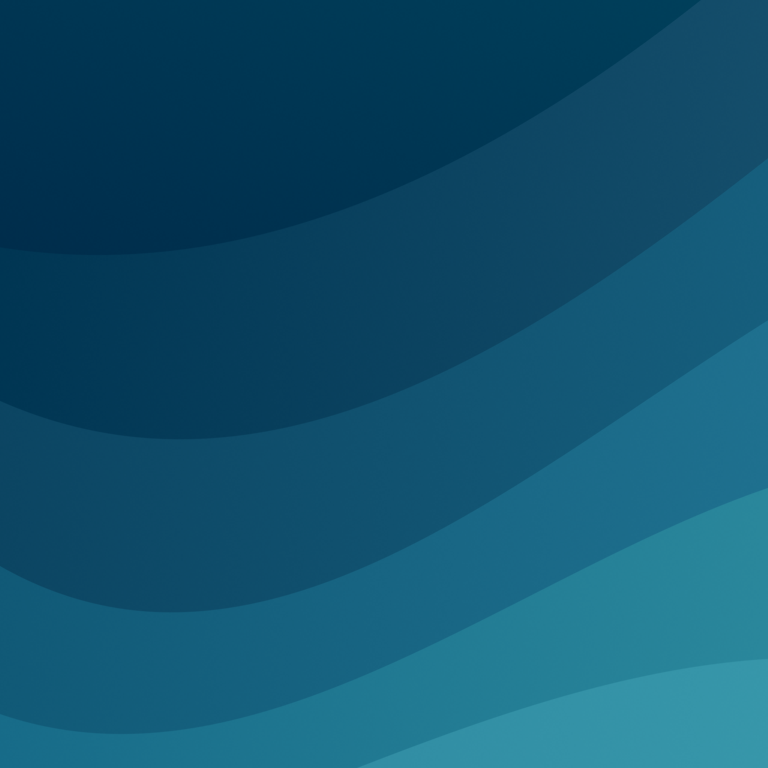
Reproduce this background procedurally as a WebGL 1 fragment shader.

```glsl
precision highp float;

uniform vec2 u_resolution;

// Cubic curve through four heights spaced evenly from x = 0 to x = 1
float waveHeight(float x, vec4 h) {
  float t = 3.0 * x;
  vec3 slope = h.yzw - h.xyz;
  vec2 bend = slope.yz - slope.xy;
  float twist = bend.y - bend.x;
  return h.x + t * (slope.x + (t - 1.0) * (bend.x / 2.0 + (t - 2.0) * twist / 6.0));
}

// Cover everything below the curve with a left-to-right gradient
vec3 addWave(vec3 base, vec2 p, vec4 heights, vec3 leftColor, vec3 rightColor) {
  float edge = 0.9 / u_resolution.y;
  float depth = waveHeight(p.x, heights) - p.y;
  return mix(base, mix(leftColor, rightColor, p.x), smoothstep(-edge, edge, depth));
}

float hash(vec2 p) {
  return fract(sin(dot(p, vec2(12.9898, 78.233))) * 43758.5453);
}

void main() {
  vec2 p = gl_FragCoord.xy / u_resolution;

  // Deep backdrop, lighter toward the upper right
  float light = clamp(dot(p, vec2(0.5, 1.2)) - 0.8, 0.0, 1.0);
  vec3 color = mix(vec3(0.0, 0.175, 0.295), vec3(0.0, 0.26, 0.365), light);

  // Waves from back to front
  color = addWave(color, p, vec4(0.678, 0.693, 0.831, 1.072),
                  vec3(0.0, 0.21, 0.325), vec3(0.08, 0.305, 0.42));
  color = addWave(color, p, vec4(0.478, 0.436, 0.5625, 0.794),
                  vec3(0.045, 0.27, 0.385), vec3(0.085, 0.37, 0.49));
  color = addWave(color, p, vec4(0.263, 0.215, 0.3646, 0.583),
                  vec3(0.065, 0.35, 0.465), vec3(0.12, 0.44, 0.56));
  color = addWave(color, p, vec4(0.0703, 0.0703, 0.2122, 0.3646),
                  vec3(0.09, 0.42, 0.535), vec3(0.165, 0.53, 0.61));
  color = addWave(color, p, vec4(-0.17, -0.052, 0.073, 0.142),
                  vec3(0.17, 0.52, 0.62), vec3(0.215, 0.59, 0.665));

  // Faint dither against banding
  color += (hash(floor(p * 512.0)) - 0.5) / 255.0;
  gl_FragColor = vec4(color, 1.0);
}
```
